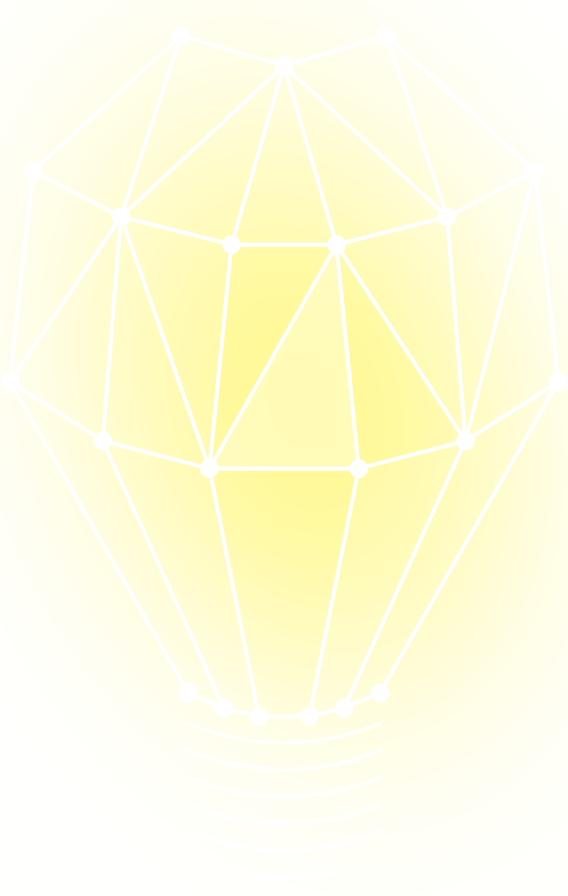
A Shadertoy shader for this background:

```glsl
// A white wireframe light bulb over a soft yellow glow on an almost white ground.
// Mirrored rings of nodes are joined by a strip of segments; a few facets are
// tinted, and curved ribs form the socket. Lengths are fractions of the height.

const vec3 PAPER = vec3(1.0, 1.0, 0.995);
const vec3 YELLOW = vec3(1.0, 0.97, 0.5);
const vec3 WIRE = vec3(1.0);
const float WIRE_RADIUS = 0.0023;
const float NODE_RADIUS = 0.0105;

// Half of a mirrored six-node ring, from the outermost node inwards
struct Ring { vec3 spread; vec3 height; };

const Ring SHOULDER = Ring(vec3(0.280, 0.182, 0.0586), vec3(0.809, 0.758, 0.727));
const Ring WAIST = Ring(vec3(0.306, 0.2025, 0.0833), vec3(0.574, 0.508, 0.477));
const Ring NECK = Ring(vec3(0.107, 0.067, 0.028), vec3(0.2266, 0.2096, 0.2005));

vec2 node(Ring ring, int i) {
    int k = min(i, 5 - i);
    return vec2(i < 3 ? -ring.spread[k] : ring.spread[k], ring.height[k]);
}

// Three nodes at the top of the bulb
vec2 crown(int i) {
    float side = float(i - 1);
    return vec2(0.115 * side, 0.927 + 0.033 * abs(side));
}

float segment(vec2 p, vec2 a, vec2 b) {
    vec2 ap = p - a, ab = b - a;
    return length(ap - ab * clamp(dot(ap, ab) / dot(ab, ab), 0.0, 1.0)) - WIRE_RADIUS;
}

float disc(vec2 p, vec2 centre) {
    return length(p - centre) - NODE_RADIUS;
}

float cover(float dist, float pixel) {
    return clamp(0.5 - dist / pixel, 0.0, 1.0);
}

// Signed distance to the line from a to b
float sideOf(vec2 p, vec2 a, vec2 b) {
    vec2 d = normalize(b - a);
    return d.x * (p.y - a.y) - d.y * (p.x - a.x);
}

float facet(vec2 p, vec2 a, vec2 b, vec2 c, float pixel) {
    float turn = sign(sideOf(c, a, b));
    float inside = min(turn * sideOf(p, a, b),
                       min(turn * sideOf(p, b, c), turn * sideOf(p, c, a)));
    return cover(-inside, pixel);
}

// Flat-topped oval glow, leaning towards the lower right
float glow(vec2 p) {
    vec2 q = p - vec2(0.02, 0.551);
    q.x += 0.15 * q.y;
    q /= vec2(0.182, 0.241);
    return 0.72 * exp(-pow(0.5 * dot(q, q), 1.25));
}

// Distance to all wires and nodes of the bulb
float mesh(vec2 p) {
    float d = 1.0;
    for (int i = 0; i < 6; i++) {
        vec2 s = node(SHOULDER, i), w = node(WAIST, i), n = node(NECK, i);
        d = min(d, min(disc(p, s), min(disc(p, w), disc(p, n))));
        d = min(d, min(segment(p, s, w), segment(p, w, n)));
        d = min(d, segment(p, s, crown((i + 1) / 3)));
        d = min(d, segment(p, s, crown((i + 2) / 3)));
        if (i < 5) {
            vec2 nextWaist = node(WAIST, i + 1);
            d = min(d, segment(p, s, node(SHOULDER, i + 1)));
            d = min(d, segment(p, w, nextWaist));
            d = min(d, segment(p, n, node(NECK, i + 1)));
            // Diagonals fan out from every second shoulder node
            if (i % 2 == 1) d = min(d, segment(p, s, nextWaist));
            else d = min(d, segment(p, node(SHOULDER, i + 1), w));
        }
    }
    for (int i = 0; i < 3; i++) {
        d = min(d, disc(p, crown(i)));
        if (i < 2) d = min(d, segment(p, crown(i), crown(i + 1)));
    }
    return d;
}

// Sagging socket ribs; the last one is shorter
float ribs(vec2 p) {
    float d = 1.0;
    float sag = 0.022 * (1.0 - pow(p.x / 0.109, 2.0));
    for (int i = 0; i < 6; i++) {
        float halfWidth = i < 5 ? 0.109 : 0.065;
        float y = 0.193 - 0.030 * float(i) - sag;
        d = min(d, max(abs(p.y - y) - WIRE_RADIUS, abs(p.x) - halfWidth));
    }
    return d;
}

void mainImage(out vec4 fragColor, in vec2 fragCoord) {
    float pixel = 1.0 / iResolution.y;
    vec2 p = (fragCoord - vec2(0.5 * iResolution.x, 0.0)) * pixel;

    // Facets around the core: three deep, one pale
    vec2 s2 = node(SHOULDER, 2), s3 = node(SHOULDER, 3);
    vec2 w2 = node(WAIST, 2), w3 = node(WAIST, 3), w4 = node(WAIST, 4);
    vec2 n2 = node(NECK, 2), n3 = node(NECK, 3);
    float deep = facet(p, s2, s3, w2, pixel) + facet(p, s3, w3, w4, pixel)
               + facet(p, w2, w3, n3, pixel) + facet(p, w2, n3, n2, pixel);
    float pale = facet(p, s3, w2, w3, pixel);
    float warmth = glow(p) * (1.0 + 0.13 * deep - 0.22 * pale);

    vec3 color = mix(PAPER, YELLOW, warmth);
    color = mix(color, WIRE, cover(mesh(p), pixel));
    color = mix(color, WIRE, 0.85 * cover(ribs(p), pixel));
    fragColor = vec4(color, 1.0);
}
```
